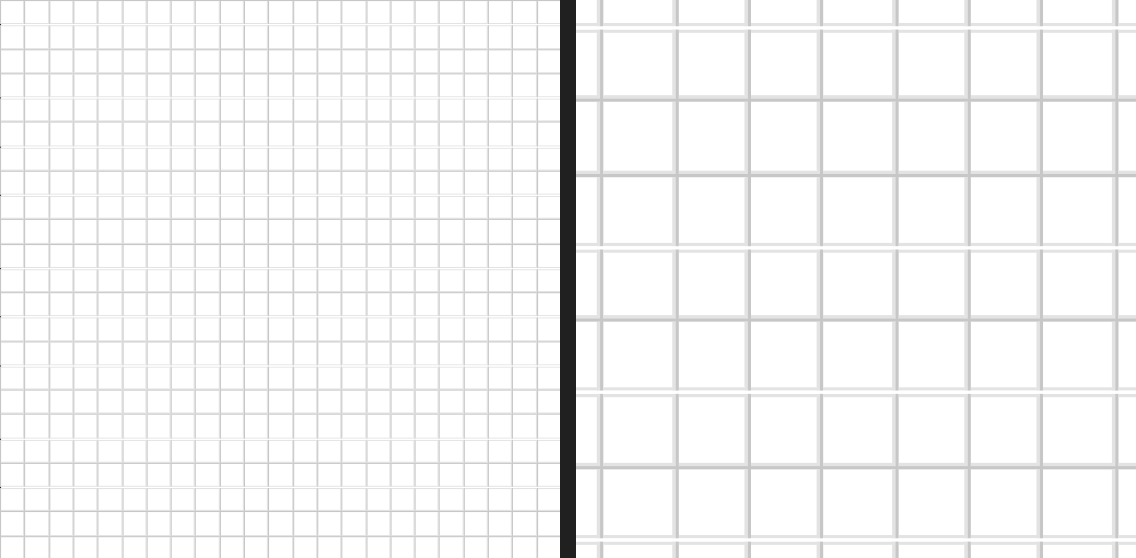
Left, the full canvas; right, a detail of the centre.
A Shadertoy shader for this pattern:

```glsl
// Square graph-paper grid: two-tone grey rules, some rows split by a white core.

const vec2 CANVAS = vec2(512.0, 510.0);  // design units across and down
const vec2 PITCH = vec2(22.3, 22.26);    // cell size in design units
const float SPLIT_SPACING = 2.375;       // mean number of rows between split rules
const float SPLIT_START = 1.68;

const vec3 PAPER = vec3(1.0);
const vec3 LIGHT_GREY = vec3(0.89);
const vec3 MID_GREY = vec3(0.78);
const vec3 SPECK = vec3(0.12);

// Share of a pixel of the given width that lies inside the span [start, end].
float coverage(float position, float start, float end, float pixel) {
    float low = max(position - 0.5 * pixel, start);
    float high = min(position + 0.5 * pixel, end);
    return clamp((high - low) / pixel, 0.0, 1.0);
}

// Band one design unit wide, beginning at start.
float unitBand(float position, float start, float pixel) {
    return coverage(position, start, start + 1.0, pixel);
}

// Rule with a mid grey core and a light leading edge.
vec3 solidRule(float offset, float pixel) {
    vec3 color = mix(PAPER, LIGHT_GREY, unitBand(offset, -1.0, pixel));
    return mix(color, MID_GREY, unitBand(offset, 0.0, pixel));
}

// Two light hairlines around an empty core.
vec3 splitRule(float offset, float pixel) {
    float hairlines = unitBand(offset, -1.0, pixel) + unitBand(offset, 1.0, pixel);
    return mix(PAPER, LIGHT_GREY, min(hairlines, 1.0));
}

// Spreads the split rows evenly over whole row numbers.
bool isSplitRow(float row) {
    return fract((SPLIT_START - row) / SPLIT_SPACING) < 1.0 / SPLIT_SPACING;
}

void mainImage(out vec4 fragColor, in vec2 fragCoord) {
    // Design units, with rows counted from the top
    vec2 uv = fragCoord / iResolution.xy;
    vec2 position = vec2(uv.x, 1.0 - uv.y) * CANVAS;
    vec2 pixel = CANVAS / iResolution.xy;

    // Nearest rules, snapped to whole design units
    vec2 index = floor(position / PITCH + 0.5);
    vec2 offset = position - floor(index * PITCH + 0.5);

    vec3 color = solidRule(offset.x, pixel.x);
    if (isSplitRow(index.y)) {
        // The empty core cuts through the columns and ends in a dark speck
        float core = unitBand(offset.y, 0.0, pixel.y);
        color = min(color, splitRule(offset.y, pixel.y));
        color = mix(color, PAPER, core);
        color = mix(color, SPECK, core * unitBand(position.x, 0.0, pixel.x));
    } else {
        color = min(color, solidRule(offset.y, pixel.y));
    }

    fragColor = vec4(color, 1.0);
}
```
